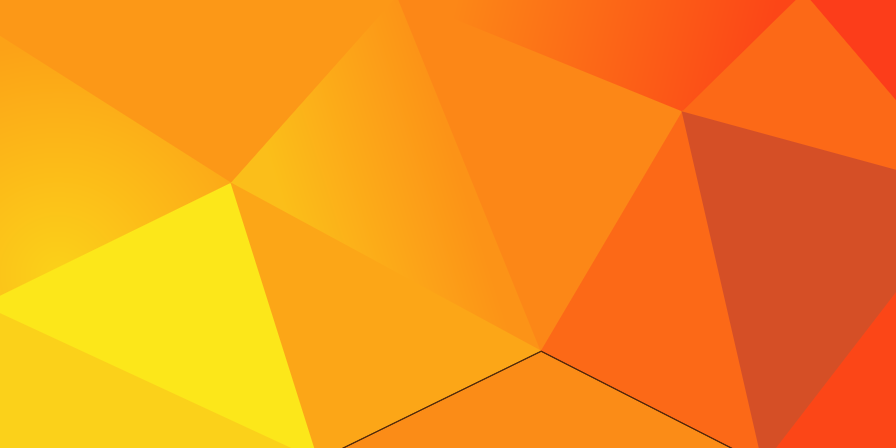
A Shadertoy shader for this background:

```glsl
// A low-poly fan of warm triangles, from yellow at the left to red at the right.
// Facets share mesh vertices and are filled by triangle distance functions;
// three facets carry gradients and two lower edges carry a thin dark line.

#define LINE_HALF_WIDTH 0.0010
#define LINE_STRENGTH 0.85
#define GLOW_RADIUS 0.52
#define AMBER  vec3(0.99, 0.595, 0.09)
#define ORANGE vec3(0.99, 0.53, 0.09)
#define EMBER  vec3(0.99, 0.41, 0.09)
#define RED    vec3(0.99, 0.275, 0.09)
#define RUST   vec3(0.835, 0.31, 0.15)
#define GOLD   vec3(0.985, 0.82, 0.10)
#define LEMON  vec3(0.99, 0.905, 0.10)
#define INK    vec3(0.22, 0.11, 0.03)

float segmentDistance(vec2 p, vec2 a, vec2 b) {
    vec2 ab = b - a;
    return length(p - a - ab * clamp(dot(p - a, ab) / dot(ab, ab), 0.0, 1.0));
}

// Signed distance to the line through a and b.
float lineSide(vec2 p, vec2 a, vec2 b) {
    vec2 ab = normalize(b - a);
    return ab.x * (p.y - a.y) - ab.y * (p.x - a.x);
}

// Negative inside the triangle, for either winding.
float triangleDistance(vec2 p, vec2 a, vec2 b, vec2 c) {
    float winding = sign(lineSide(c, a, b));
    vec3 sides = winding * vec3(lineSide(p, a, b), lineSide(p, b, c), lineSide(p, c, a));
    return -min(sides.x, min(sides.y, sides.z));
}

// Paints one facet, widened by half a pixel so that neighbours leave no seam.
void facet(inout vec3 color, vec2 p, float pixel, vec2 a, vec2 b, vec2 c, vec3 fill) {
    float coverage = clamp(1.0 - triangleDistance(p, a, b, c) / pixel, 0.0, 1.0);
    color = mix(color, fill, coverage);
}

// Position along the axis from a to b, clamped to 0..1.
float ramp(vec2 p, vec2 a, vec2 b) {
    vec2 ab = b - a;
    return clamp(dot(p - a, ab) / dot(ab, ab), 0.0, 1.0);
}

void mainImage(out vec4 fragColor, in vec2 fragCoord) {
    vec2 p = fragCoord / iResolution.xy * vec2(2.0, 1.0);
    float pixel = 1.0 / iResolution.y;

    // Mesh vertices
    vec2 leftHub    = vec2(0.516, 0.591);
    vec2 topHub     = vec2(0.887, 1.008);
    vec2 rightHub   = vec2(1.523, 0.750);
    vec2 lowHub     = vec2(1.208, 0.216);
    vec2 topRight   = vec2(1.794, 1.016);
    vec2 farRight   = vec2(2.172, 0.573);
    vec2 lowRight   = vec2(1.703, -0.036);
    vec2 lowLeft    = vec2(0.711, -0.027);
    vec2 farLeft    = vec2(-0.038, 0.320);
    vec2 topLeft    = vec2(-0.156, 1.018);

    // Gradient fills
    float glow = clamp(length(p - vec2(0.13, 0.388)) / GLOW_RADIUS, 0.0, 1.0);
    vec3 leftFill = mix(GOLD, vec3(0.99, 0.635, 0.09), glow);
    vec3 middleFill = mix(vec3(0.985, 0.745, 0.10), vec3(0.99, 0.575, 0.09),
                          ramp(p, vec2(0.651, 0.492), vec2(1.03, 0.612)));
    vec3 topFill = mix(ORANGE, RED, ramp(p, vec2(1.016, 1.0), vec2(1.693, 0.83)));

    // Left side
    vec3 color = AMBER;
    facet(color, p, pixel, topLeft, leftHub, farLeft, leftFill);
    facet(color, p, pixel, farLeft, lowLeft, vec2(-0.1, -0.3), GOLD);
    facet(color, p, pixel, leftHub, farLeft, lowLeft, LEMON);

    // Middle
    facet(color, p, pixel, leftHub, topHub, lowHub, middleFill);
    facet(color, p, pixel, leftHub, lowHub, lowLeft, vec3(0.99, 0.65, 0.09));
    facet(color, p, pixel, topHub, rightHub, topRight, topFill);
    facet(color, p, pixel, topHub, rightHub, lowHub, ORANGE);
    facet(color, p, pixel, lowHub, lowLeft, lowRight, vec3(0.985, 0.55, 0.09));

    // Right side
    facet(color, p, pixel, lowHub, rightHub, lowRight, EMBER);
    facet(color, p, pixel, topRight, farRight, vec2(2.4, 1.2), vec3(0.99, 0.24, 0.10));
    facet(color, p, pixel, rightHub, topRight, farRight, EMBER);
    facet(color, p, pixel, lowRight, farRight, vec2(2.4, -0.3), RED);
    facet(color, p, pixel, rightHub, lowRight, farRight, RUST);

    // Dark outline above the bottom facet
    float outline = min(segmentDistance(p, lowHub, lowLeft), segmentDistance(p, lowHub, lowRight));
    float ink = 1.0 - smoothstep(0.0, pixel, outline - LINE_HALF_WIDTH + 0.25 * pixel);
    color = mix(color, INK, LINE_STRENGTH * ink);

    fragColor = vec4(color, 1.0);
}
```
